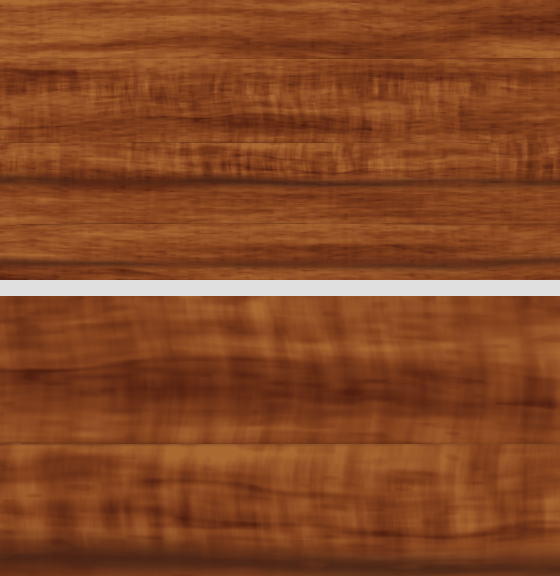
Top, the full canvas; bottom, a detail of the centre.
A Shadertoy shader for this texture:

```glsl
// Polished red-brown wood boards: long horizontal grain crossed by fine vertical flame figure.
#define DARK_WOOD vec3(0.390, 0.170, 0.080)
#define MID_WOOD vec3(0.522, 0.258, 0.116)
#define LIGHT_WOOD vec3(0.640, 0.380, 0.180)
#define STAIN_COLOR vec3(0.270, 0.130, 0.080)
#define BAND_CONTRAST 2.5
#define STREAK_CONTRAST 1.9
#define FLAME_CONTRAST 2.7
#define FIBRE_CONTRAST 0.6
#define GRAIN_WAVE 0.07
#define SEAM_WIDTH 0.004

float hash(vec2 p) {
    vec3 q = fract(vec3(p.xyx) * 0.1031);
    q += dot(q, q.yzx + 33.33);
    return fract((q.x + q.y) * q.z);
}

// Value noise centred on zero
float noise(vec2 p) {
    vec2 i = floor(p), f = fract(p);
    f = f * f * (3.0 - 2.0 * f);
    float low = mix(hash(i), hash(i + vec2(1, 0)), f.x);
    float high = mix(hash(i + vec2(0, 1)), hash(i + vec2(1, 1)), f.x);
    return mix(low, high, f.y) - 0.5;
}

float fbm(vec2 p) {
    float sum = 0.0, amp = 0.5;
    for (int i = 0; i < 4; i++) {
        sum += amp * noise(p);
        p = p * 2.03 + vec2(17.3, 9.1);
        amp *= 0.5;
    }
    return sum;
}

// Soft horizontal band that wanders and swells along the board
float stain(vec2 p, float height, float width) {
    float center = height + 0.025 * noise(vec2(p.x * 2.5, height * 90.0));
    float swell = width * (1.0 + noise(vec2(p.x * 3.0, height * 50.0)));
    float d = (p.y - center) / swell;
    return exp(-d * d);
}

void mainImage(out vec4 fragColor, in vec2 fragCoord) {
    vec2 p = fragCoord / iResolution.y;

    // Boards and their thin joints
    float seams[3] = float[3](0.20, 0.49, 0.79);
    float board = 0.0, joint = 0.0;
    for (int i = 0; i < 3; i++) {
        float d = p.y - seams[i] - 0.004 * noise(vec2(p.x * 2.0, float(i) * 7.0));
        board += smoothstep(-0.002, 0.002, d);
        float wear = 0.5 + noise(vec2(p.x * 4.0, float(i) * 11.0));
        joint += wear * (1.0 - smoothstep(0.0, SEAM_WIDTH, abs(d)));
    }

    // Flame figure fills the middle boards and fades elsewhere
    float figure = smoothstep(0.32, 0.40, p.y) * (1.0 - smoothstep(0.66, 0.80, p.y));
    float patches = smoothstep(-0.25, 0.2, fbm(vec2(p.x * 2.5, p.y * 7.0) + 31.0));
    figure = mix(0.18, 1.0, figure * patches);

    // Wavy long grain
    float shift = floor(board + 0.5) * 13.7;
    vec2 g = p;
    g.y += GRAIN_WAVE * (0.5 + figure) * fbm(vec2(p.x * 1.3, p.y * 3.0 + shift));
    float bands = fbm(vec2(g.x * 0.9 + shift, g.y * 11.0));
    float streaks = fbm(vec2(g.x * 2.6 + shift, g.y * 42.0));
    float fibres = noise(vec2(p.x * 26.0, g.y * 150.0));

    // Vertical strokes, broken up along their length
    float sway = 0.02 * noise(p * vec2(3.0, 9.0));
    float ripples = fbm(vec2((p.x + sway) * 16.0, p.y * 3.5 + shift));
    float strokes = fbm(vec2((p.x + sway) * 55.0, p.y * 11.0 + shift));
    float flame = 0.5 * ripples + 0.9 * strokes;

    float tone = 0.08 + BAND_CONTRAST * bands + STREAK_CONTRAST * streaks;
    tone += FLAME_CONTRAST * figure * flame + FIBRE_CONTRAST * fibres;
    tone += 0.22 * smoothstep(0.3, 0.7, p.y) - 0.12 * p.x;

    // Short dark pores
    float pores = noise(vec2(p.x * 34.0 + 5.0, g.y * 125.0));
    tone -= 0.35 * smoothstep(0.2, 0.45, pores);

    // Thin dark veins that follow the grain
    float ridge = abs(fbm(vec2(g.x * 0.8 + 4.0, g.y * 7.0 + shift)));
    float veinMask = smoothstep(-0.05, 0.2, fbm(vec2(p.x * 2.2, p.y * 6.0) + 63.0));
    float vein = (1.0 - smoothstep(0.0, 0.03, ridge)) * veinMask;
    tone -= 0.6 * vein;

    vec3 color = tone < 0.0 ? mix(MID_WOOD, DARK_WOOD, min(-tone, 1.5))
                            : mix(MID_WOOD, LIGHT_WOOD, min(tone, 1.25));

    // Mineral stains and joints
    float stains = stain(p, 0.35, 0.017) + 0.85 * stain(p, 0.06, 0.016);
    stains *= clamp(0.62 + 2.0 * streaks + 0.5 * fibres, 0.0, 1.0);
    color = mix(color, STAIN_COLOR, clamp(0.85 * stains + 0.45 * joint, 0.0, 0.85));

    fragColor = vec4(color, 1.0);
}
```
